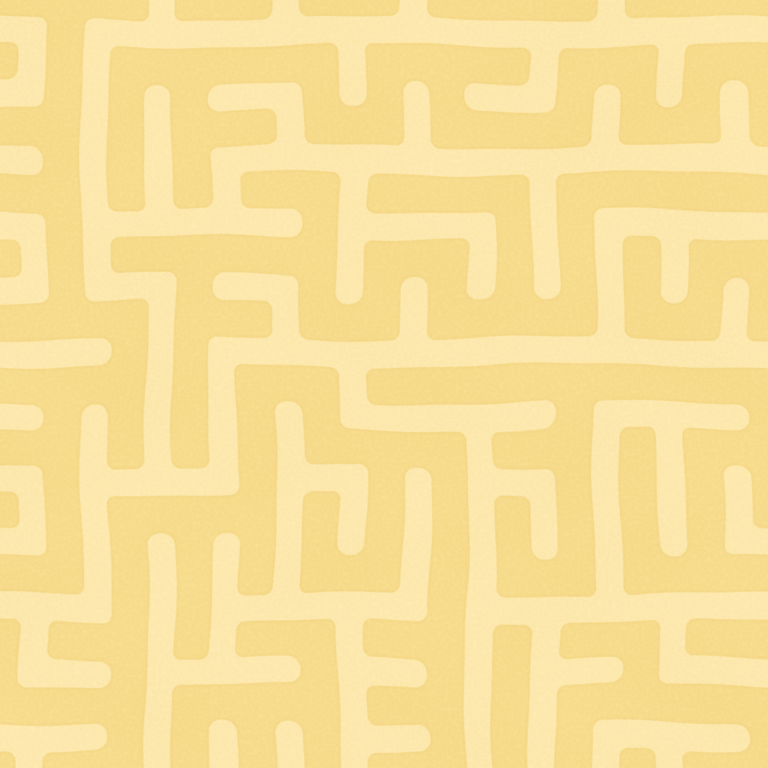
This pattern is drawn by a Shadertoy shader. Its source:

```glsl
// Draws a soft cream maze of rounded, slightly wavy bars on pale yellow paper.
#define CELLS 12.0        // maze nodes across the canvas
#define HALF_WIDTH 0.209  // half the bar width, in cells
#define CORNER 0.14       // radius of bends and junctions, in cells
#define END_RADIUS 0.19   // radius of the dead ends, in cells
#define WOBBLE 0.045      // hand-drawn drift of the bars, in cells
#define SOFTNESS 0.014    // edge blur, in cells
#define RIM 0.012         // darkening along the edges
#define GRAIN 0.026       // strength of the paper grain
#define GRAIN_SCALE 210.0 // paper grains across the canvas
#define MOTTLE 0.004      // strength of the broad paper tint
#define GROUND vec3(0.967, 0.861, 0.552)
#define BAR vec3(0.990, 0.910, 0.680)

float hash(vec2 p) {
    vec3 q = fract(p.xyx * vec3(0.1031, 0.1030, 0.0973));
    q += dot(q, q.yzx + 33.33);
    return fract((q.x + q.y) * q.z);
}

// Every row and every column is a one-way lane.
float laneSign(float lane, float axis) {
    return hash(vec2(lane + 20.0, axis)) < 0.5 ? -1.0 : 1.0;
}

vec2 flowAt(vec2 node) {
    return vec2(laneSign(node.y, 3.7), laneSign(node.x, 41.3));
}

// Each node sends one bar along its row or its column.
vec2 exitOf(vec2 node) {
    vec2 flow = flowAt(node);
    bool alongRow = hash(node + 57.0) < 0.5;
    // Where both lanes reverse, turn outwards so no small ring closes.
    if (all(notEqual(flow, flowAt(node + 1.0)))) alongRow = flow.x < 0.0;
    return alongRow ? vec2(flow.x, 0.0) : vec2(0.0, flow.y);
}

bool linked(vec2 node, vec2 dir) {
    return exitOf(node) == dir || exitOf(node + dir) == -dir;
}

// Signed distance to a quadrant whose corner at the origin is rounded.
float roundedQuadrant(vec2 p, float radius) {
    p += radius;
    return length(max(p, 0.0)) + min(max(p.x, p.y), 0.0) - radius;
}

// Signed distance to the maze, negative inside the bars.
float mazeDistance(vec2 grid) {
    vec2 node = floor(grid);
    vec2 local = fract(grid) - 0.5;
    vec2 side = vec2(local.x < 0.0 ? -1.0 : 1.0, local.y < 0.0 ? -1.0 : 1.0);
    vec2 sideX = vec2(side.x, 0.0), sideY = vec2(0.0, side.y);
    vec2 q = abs(local) - HALF_WIDTH;
    bool linkX = linked(node, sideX), linkY = linked(node, sideY);
    if (linkX && linkY) return -roundedQuadrant(-q, CORNER);
    if (linkX) return q.y;
    if (linkY) return q.x;
    bool deadEnd = linked(node, -sideX) != linked(node, -sideY);
    return roundedQuadrant(q, deadEnd ? END_RADIUS : CORNER);
}

// Layered sines that bend the grid a little.
vec2 drift(vec2 p) {
    vec2 slow = sin(p.yx * vec2(1.3, 1.1) + 1.7 * sin(p * 0.8 + vec2(0.4, 2.1)));
    vec2 fast = sin(p.yx * 3.7 + p * 2.3 + vec2(1.0, 4.0));
    return slow + 0.22 * fast;
}

// Cellular noise: distance to the nearest scattered point.
float cellular(vec2 p) {
    vec2 cell = floor(p);
    float nearest = 2.0;
    for (int y = -1; y <= 1; y++)
    for (int x = -1; x <= 1; x++) {
        vec2 c = cell + vec2(x, y);
        vec2 point = c + vec2(hash(c), hash(c + 91.7));
        nearest = min(nearest, distance(p, point));
    }
    return nearest;
}

void mainImage(out vec4 fragColor, in vec2 fragCoord) {
    float size = min(iResolution.x, iResolution.y);
    vec2 uv = fragCoord / size;

    // Maze bars with soft edges
    vec2 grid = uv * CELLS;
    float d = mazeDistance(grid + WOBBLE * drift(grid));
    float blur = max(SOFTNESS, 0.8 * CELLS / size);
    vec3 color = mix(BAR, GROUND, smoothstep(-blur, blur, d));

    // Faint rim just outside the bars
    float rim = exp(-pow((d - 0.02) / 0.022, 2.0));
    color -= RIM * rim * vec3(0.5, 0.9, 1.3);

    // Paper: fine grain and broad mottling
    float grain = cellular(uv * GRAIN_SCALE) - 0.45;
    float mottle = sin(uv.x * 17.0 + 2.0 * sin(uv.y * 11.0)) * sin(uv.y * 21.0 + sin(uv.x * 13.0));
    color += (GRAIN * grain + MOTTLE * mottle) * vec3(0.6, 0.8, 1.2);

    fragColor = vec4(clamp(color, 0.0, 1.0), 1.0);
}
```
